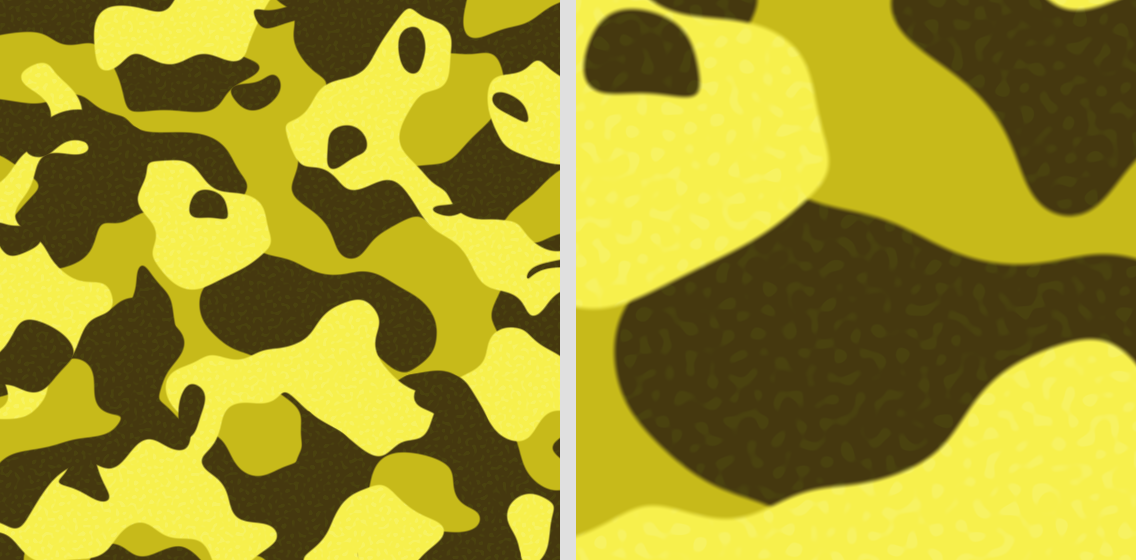
Left: the whole. Right: its middle third, enlarged.
This pattern is drawn by a three.js fragment shader. Its source:

```glsl
// Four-layer camouflage: olive, yellow and small dark patches over a dark ground.
// Each patch outline is a level line of layered sine waves, bent by a finer
// sine warp; dividing by the slope turns the level into an even, soft edge.
varying vec2 vUv;

const float TAU = 6.28319;
const float GOLDEN_ANGLE = 2.39996;
const int WAVES = 18;

const vec3 DARK = vec3(0.27, 0.22, 0.06);
const vec3 DARK_TINT = vec3(0.29, 0.26, 0.06);
const vec3 OLIVE = vec3(0.78, 0.73, 0.10);
const vec3 YELLOW = vec3(0.97, 0.94, 0.30);
const vec3 YELLOW_TINT = vec3(0.97, 0.95, 0.38);

float hash(float n) {
  return fract(sin(n * 12.9898) * 43758.5);
}

// Sum of waves with lowFreq to highFreq cycles per unit; mean 0, deviation 1.
float waveField(vec2 p, float lowFreq, float highFreq, float seed) {
  float sum = 0.0;
  for (int i = 0; i < WAVES; i++) {
    float k = float(i);
    float band = (k + 0.5) / float(WAVES);
    float freq = sqrt(mix(lowFreq * lowFreq, highFreq * highFreq, band));
    float angle = k * GOLDEN_ANGLE + seed;
    vec2 dir = vec2(cos(angle), sin(angle));
    sum += sin(TAU * (freq * dot(p, dir) + hash(k + seed * 7.3)));
  }
  return sum * sqrt(2.0 / float(WAVES));
}

// Bends the plane so that outlines get lobes and pinched necks.
vec2 warp(vec2 p, float amount, float seed) {
  return p + amount * vec2(waveField(p, 4.5, 8.5, seed),
                           waveField(p, 4.5, 8.5, seed + 2.7));
}

// Slightly wide patches: the field is stretched along x.
float patchField(vec2 p, vec2 band, float seed) {
  vec2 bent = warp(p, 0.012, seed + 11.0);
  return waveField(bent * vec2(0.9, 1.1), band.x, band.y, seed);
}

// Coverage of the region where the field exceeds the level.
float patchMask(vec2 p, vec2 band, float level, float softness, float seed) {
  const float STEP = 0.001;
  float f = patchField(p, band, seed);
  vec2 slope = vec2(patchField(p + vec2(STEP, 0.0), band, seed) - f,
                    patchField(p + vec2(0.0, STEP), band, seed) - f) / STEP;
  float dist = (f - level) / max(length(slope), 0.5);
  return smoothstep(-softness, softness, dist);
}

void main() {
  float softness = 0.0022;

  // Faint fine mottling inside the dark and yellow areas.
  float mottle = smoothstep(0.3, 1.4, waveField(vUv, 45.0, 95.0, 5.1));
  vec3 dark = mix(DARK, DARK_TINT, mottle);
  vec3 yellow = mix(YELLOW, YELLOW_TINT, mottle);

  // Layers from the ground up.
  vec3 color = dark;
  color = mix(color, OLIVE, patchMask(vUv, vec2(2.4, 5.0), 0.29, softness, 3.7));
  color = mix(color, yellow, patchMask(vUv, vec2(2.0, 4.6), 0.385, softness, 8.2));
  color = mix(color, dark, patchMask(vUv, vec2(2.8, 5.6), 1.28, softness, 14.6));

  gl_FragColor = vec4(color, 1.0);
}
```
